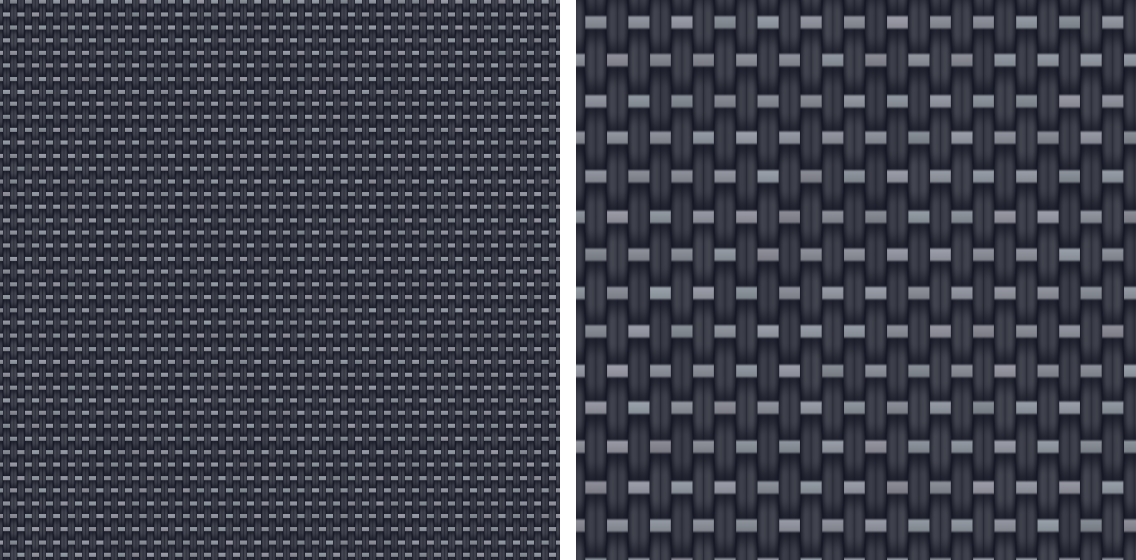
Left, the full canvas; right, a detail of the centre.
A three.js fragment shader for this pattern:

```glsl
varying vec2 vUv;

#define STRAPS 78.0
#define ROWS 43.5
#define PHASE vec2(0.92, 0.40)
#define BAR_HALF_HEIGHT 0.16
#define STRAP_HALF_WIDTH 0.44
#define STRAP_BULGE 0.07
#define EDGE 0.05
#define WEAR 0.14
#define GAP_COLOR vec3(0.075, 0.085, 0.135)
#define STRAP_COLOR vec3(0.25, 0.26, 0.30)
#define BAR_COLOR vec3(0.565, 0.575, 0.615)

float hash(vec2 p) {
  vec3 q = fract(vec3(p.xyx) * 0.1031);
  q += dot(q, q.yzx + 33.33);
  return fract((q.x + q.y) * q.z);
}

// Runs from -1 to 1 along each strap float, with 0 at its crest
float floatPosition(float column, float row) {
  return mod(row + column, 2.0) - 1.0;
}

// Two rounded strands side by side; alpha holds the coverage
vec4 strap(vec2 weave, float column) {
  float along = floatPosition(column, weave.y);
  float crest = cos(along * 1.5708);
  float halfWidth = STRAP_HALF_WIDTH + STRAP_BULGE * crest * crest;
  float across = weave.x - column;
  float side = across / halfWidth;
  float strand = fract(side) * 2.0 - 1.0;
  float roundness = sqrt(max(1.0 - strand * strand, 0.0));

  // Outer flanks fall off further than the groove between strands
  float light = mix(0.4, 1.0, roundness);
  light *= 1.0 - 0.45 * smoothstep(0.5, 1.0, abs(side));

  // Ends sink into shadow beneath the crossing bars
  light *= 1.0 - 0.75 * smoothstep(0.25, 0.9, abs(along));
  float tone = hash(vec2(column, floor((weave.y + column) * 0.5)));
  float strandTone = hash(vec2(column, step(0.0, side) + 7.0));
  light *= 1.0 + WEAR * (tone + strandTone - 1.0);

  float cover = 1.0 - smoothstep(-EDGE, EDGE, abs(across) - halfWidth);
  return vec4(mix(GAP_COLOR, STRAP_COLOR, light), cover);
}

// Light crossbar, slightly brighter above and tinted per repeat
vec4 bar(vec2 weave, float column) {
  float row = floor(weave.y + 0.5);
  float shift = (hash(vec2(row, 19.0)) - 0.5) * 0.1;
  float height = weave.y - row - shift;
  float visible = 1.0 - mod(row + column, 2.0);
  float cover = 1.0 - smoothstep(-EDGE, EDGE, abs(height) - BAR_HALF_HEIGHT);
  float tint = hash(vec2(column, row)) - 0.5;
  vec3 color = BAR_COLOR * (0.96 + 0.45 * height + WEAR * tint);
  color += vec3(-0.02, 0.01, 0.0) * (hash(vec2(row, column + 31.0)) - 0.3);
  return vec4(color, cover * visible);
}

void main() {
  vec2 weave = vUv * vec2(STRAPS, ROWS) - PHASE;
  float column = floor(weave.x + 0.5);
  vec3 color = GAP_COLOR;

  // Strap of this column, then the bar crossing over it
  vec4 layer = strap(weave, column);
  color = mix(color, layer.rgb, layer.a);
  layer = bar(weave, column);
  color = mix(color, layer.rgb, layer.a);

  // Bulging neighbors overlap the ends of the bar
  for (int i = 0; i < 2; i++) {
    float neighbor = column + float(i) * 2.0 - 1.0;
    float raised = step(abs(floatPosition(neighbor, weave.y)), 0.5);
    layer = strap(weave, neighbor);
    color = mix(color, layer.rgb, layer.a * raised);
  }

  gl_FragColor = vec4(color, 1.0);
}
```
